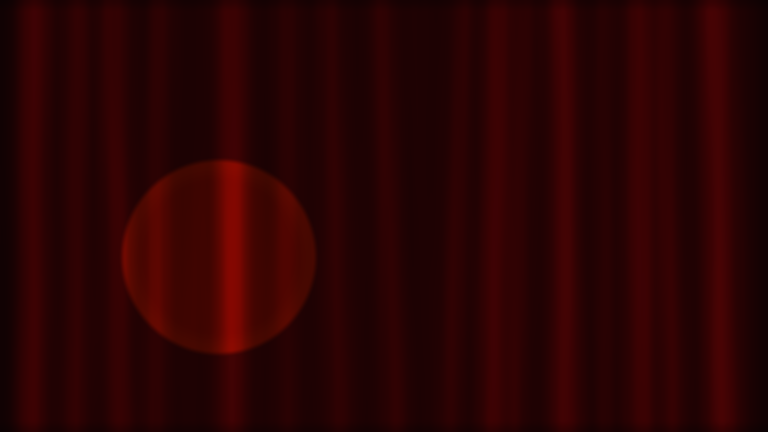
Write a Shadertoy shader that draws this background.

```glsl
const int FOLDS = 16;
// Fold ridges: position at mid height, sideways lean, brightness
const float ridgeX[FOLDS] = float[](
    0.076, 0.176, 0.271, 0.363, 0.537, 0.667, 0.773, 0.898,
    1.058, 1.146, 1.204, 1.306, 1.400, 1.481, 1.546, 1.660);
const float ridgeLean[FOLDS] = float[](
    0.006, 0.007, -0.020, 0.010, 0.005, 0.005, -0.028, -0.030,
    0.035, 0.016, 0.023, -0.006, 0.0, -0.007, -0.016, -0.021);
const float ridgeGlow[FOLDS] = float[](
    0.12, 0.08, 0.10, 0.06, 0.13, 0.05, 0.07, 0.07,
    0.06, 0.12, 0.06, 0.14, 0.04, 0.12, 0.08, 0.16);

vec2 gradientAt(vec2 cell) {
    vec2 h = vec2(dot(cell, vec2(127.1, 311.7)), dot(cell, vec2(269.5, 183.3)));
    return fract(sin(h) * 43758.5) * 2.0 - 1.0;
}

float gradientNoise(vec2 p) {
    vec2 i = floor(p), f = fract(p);
    vec2 u = f * f * f * (f * (f * 6.0 - 15.0) + 10.0);
    vec2 e = vec2(0.0, 1.0);
    float low = mix(dot(gradientAt(i), f), dot(gradientAt(i + e.yx), f - e.yx), u.x);
    float high = mix(dot(gradientAt(i + e), f - e), dot(gradientAt(i + 1.0), f - 1.0), u.x);
    return mix(low, high, u.y);
}

// Brightness of the hanging cloth
float curtain(vec2 p) {
    float light = 0.115;
    for (int i = 0; i < FOLDS; i++) {
        float sway = 0.008 * gradientNoise(vec2(float(i) * 7.3, p.y * 2.5));
        float x = ridgeX[i] + ridgeLean[i] * (p.y - 0.5) + sway;
        float d = (p.x - x) / (0.02 + 0.1 * ridgeGlow[i]);
        light += ridgeGlow[i] * exp(-d * d);
    }
    // Fine vertical creases
    light *= 1.0 + 0.16 * gradientNoise(vec2(p.x * 22.0, p.y * 1.3));
    return light * (1.0 + 0.10 * gradientNoise(vec2(p.x * 55.0, p.y * 2.0)));
}

void mainImage(out vec4 fragColor, in vec2 fragCoord) {
    vec2 p = fragCoord / iResolution.y;
    float aspect = iResolution.x / iResolution.y;
    p.x *= 1.7778 / aspect;

    float light = curtain(p);

    // Darker borders
    float side = min(p.x, 1.7778 - p.x);
    light *= mix(0.6, 1.0, smoothstep(0.0, 0.06, side));
    light *= mix(0.75, 1.0, smoothstep(0.0, 0.03, min(p.y, 1.0 - p.y)));
    vec3 cloth = vec3(light, 0.008 + 0.03 * light * light, 0.009 + 0.02 * light);

    // Round spotlight, slightly brighter along its rim
    float r = length(p - vec2(0.507, 0.405));
    float spot = 1.0 - smoothstep(0.216, 0.232, r);
    float rim = smoothstep(0.17, 0.215, r);
    float lit = light * 2.05 + 0.03 * rim;
    vec3 beam = vec3(lit, 0.012 + 0.03 * lit + 0.012 * rim, 0.002);

    fragColor = vec4(mix(cloth, beam, spot), 1.0);
}
```
